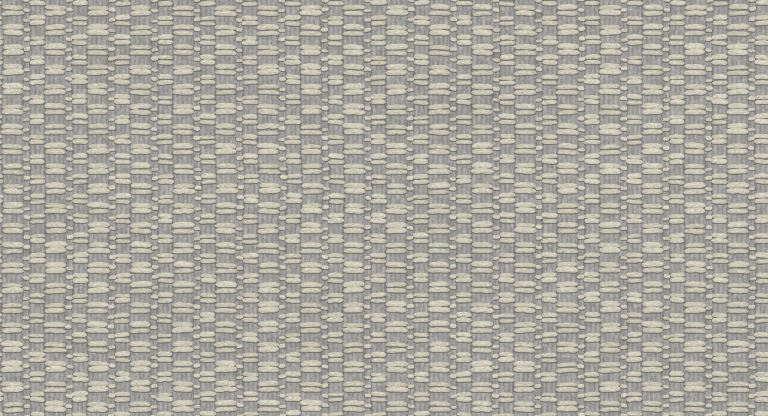
Give the GLSL for this texture, as a Shadertoy shader.

```glsl
#define COLUMNS 18.0
#define ROWS 21.0
#define RIBS 9.0
#define BROAD_SIZE vec2(0.25, 0.130)
#define MEDIUM_SIZE vec2(0.185, 0.115)
#define STITCH_SIZE vec2(0.08, 0.095)
#define WEAR 0.36
#define CREAM vec3(0.84, 0.825, 0.76)
#define CREAM_SHADE vec3(0.65, 0.63, 0.56)
#define GREY vec3(0.71, 0.705, 0.695)
#define GREY_SHADE vec3(0.51, 0.51, 0.50)
#define GAP vec3(0.41, 0.40, 0.39)

float hash(vec2 p) {
    vec3 q = fract(vec3(p.xyx) * 0.1031);
    q += dot(q, q.yzx + 33.33);
    return fract((q.x + q.y) * q.z);
}

float noise(vec2 p) {
    vec2 i = floor(p), f = fract(p);
    f = f * f * (3.0 - 2.0 * f);
    return mix(mix(hash(i), hash(i + vec2(1, 0)), f.x),
               mix(hash(i + vec2(0, 1)), hash(i + vec2(1, 1)), f.x), f.y);
}

// Positive inside a plump, blunt-ended yarn; 1 along its crest
float yarnProfile(vec2 d, vec2 halfSize) {
    vec2 q = abs(d / halfSize);
    return 1.0 - q.x * q.x * q.x * q.x - q.y * q.y;
}

// Distance to a vertical seam that repeats once per column
float seamDistance(float x, float seam) {
    return abs(fract(x - seam + 0.5) - 0.5);
}

// Vertical grey filaments, dark and pitted at the seams
vec3 warpColor(vec2 p) {
    float rib = 0.5 + 0.5 * cos(6.28318 * p.x * RIBS);
    float tone = hash(vec2(floor(p.x * RIBS + 0.5), floor(p.y * 2.0) + 50.0));
    float fibre = noise(p * vec2(34.0, 7.0));
    vec3 color = mix(GREY_SHADE, GREY, 0.05 + 0.3 * rib + 0.3 * tone + 0.4 * fibre);
    float seam = min(seamDistance(p.x, 0.05), min(seamDistance(p.x, 0.55), seamDistance(p.x, 0.70)));
    float groove = 1.0 - smoothstep(0.0, 0.045, seam);
    float pit = smoothstep(0.35, 0.8, noise(p * vec2(8.0, 7.0)));
    return mix(color, GAP, groove * (0.1 + 0.55 * pit));
}

// Lay one slightly bowed weft yarn with its contact shadow over the cloth
vec3 layYarn(vec3 cloth, vec2 d, vec2 halfSize, float seed, float pixel) {
    halfSize *= vec2(0.92 + 0.18 * fract(seed * 37.0), 1.0 + WEAR * (seed - 0.5));
    d.y += 0.5 * d.x * d.x + 0.05 * (fract(seed * 19.0) - 0.5) * d.x / halfSize.x;
    d.y += 0.03 * (noise(vec2(d.x * 9.0, seed * 91.0)) - 0.5);
    float shadow = yarnProfile(d + vec2(0.0, 0.06), halfSize * 1.05);
    cloth = mix(cloth, GAP, 0.65 * smoothstep(-0.15, 0.4, shadow));
    float profile = yarnProfile(d, halfSize);
    float edge = 0.8 * pixel / halfSize.y;
    float cover = smoothstep(-edge, edge, profile);
    float twist = noise(vec2(d.x * 18.0 + d.y * 10.0, d.y * 21.0) + seed * 170.0);
    float shade = 0.25 + 0.6 * sqrt(max(profile, 0.0)) + 0.45 * (twist - 0.5);
    shade += 1.2 * d.y + 0.6 * WEAR * (seed - 0.5);
    return mix(cloth, mix(CREAM_SHADE, CREAM, clamp(shade, 0.0, 1.1)), cover);
}

void mainImage(out vec4 fragColor, in vec2 fragCoord) {
    vec2 uv = fragCoord / iResolution.xy;
    vec2 p = uv * vec2(COLUMNS, ROWS);
    float pixel = ROWS / iResolution.y;

    // Slight slack in the weave
    p += 0.05 * (vec2(noise(uv * 9.0), noise(uv * 9.0 + 40.0)) - 0.5);
    vec3 color = warpColor(p);

    // Broad and medium pairs sit half a row apart, with stitches between
    vec2 home = floor(p);
    for (int j = 1; j >= -1; j--) {
        for (int i = -1; i <= 1; i++) {
            vec2 cell = home + vec2(i, j);
            for (int k = 0; k < 2; k++) {
                float side = 1.0 - 2.0 * float(k);
                vec2 key = cell + 17.0 * float(k) + 80.0;
                float seedA = hash(key);
                float seedB = hash(key + 61.0);
                float seedC = hash(key + 133.0);

                vec2 medium = cell + vec2(0.875, 0.98 + 0.135 * side + 0.06 * (seedB - 0.5));
                color = layYarn(color, p - medium, MEDIUM_SIZE, seedB, pixel);

                vec2 stitch = cell + vec2(0.625, 0.75 + 0.25 * side + 0.10 * (seedC - 0.5));
                color = layYarn(color, p - stitch, STITCH_SIZE, seedC, pixel);

                vec2 broad = cell + vec2(0.30, 0.5 + 0.145 * side + 0.06 * (seedA - 0.5));
                color = layYarn(color, p - broad, BROAD_SIZE, seedA, pixel);
            }
        }
    }

    // Fine lint and broad tonal drift
    color *= 0.95 + 0.10 * noise(p * vec2(26.0, 15.0));
    color *= 0.99 + 0.02 * noise(uv * 5.0 + 12.0);
    fragColor = vec4(clamp(color, 0.0, 1.0), 1.0);
}
```
